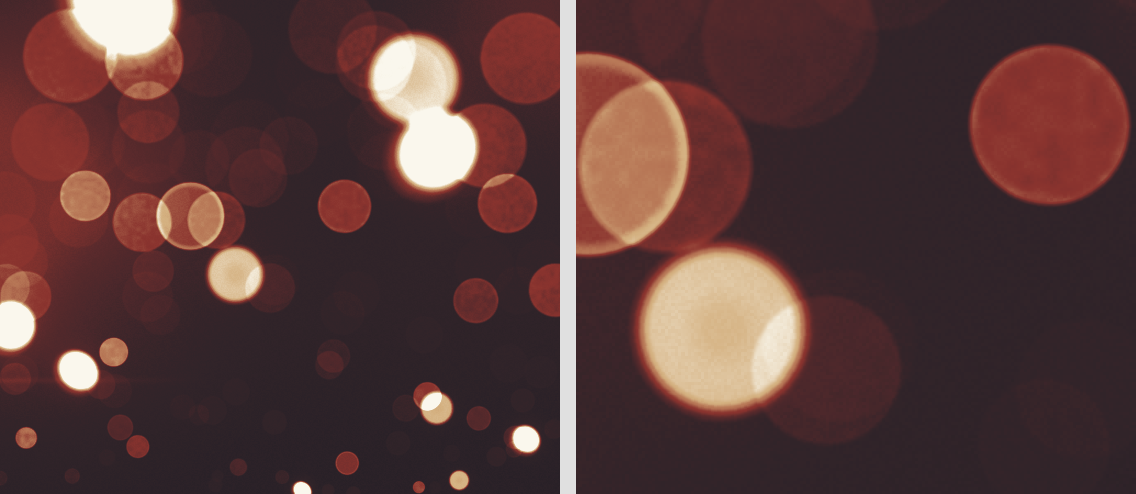
Left: the whole. Right: its middle third, enlarged.
Write a Shadertoy shader that draws this background.

```glsl
float hash(float n) { return fract(sin(n) * 43758.5453); }

float hash2(vec2 p) { return fract(sin(dot(p, vec2(12.9898, 78.233))) * 43758.5453); }

float noise(vec2 p) {
    vec2 i = floor(p), f = fract(p);
    f = f * f * (3.0 - 2.0 * f);
    return mix(mix(hash2(i), hash2(i + vec2(1, 0)), f.x),
               mix(hash2(i + vec2(0, 1)), hash2(i + vec2(1, 1)), f.x), f.y);
}

// Flat lens disc with a slightly brighter rim; d is distance over radius
float lensDisc(float d, float soft, float rim) {
    float body = 1.0 - smoothstep(1.0 - soft, 1.0 + soft, d);
    return body * (1.0 + rim * smoothstep(0.82, 0.97, d));
}

// Light energy to film colour: plum, maroon, red, tan, cream, white
vec3 filmTone(float e) {
    vec3 c = mix(vec3(0.14, 0.12, 0.15), vec3(0.19, 0.14, 0.16), smoothstep(0.0, 0.1, e));
    c = mix(c, vec3(0.33, 0.16, 0.17), smoothstep(0.08, 0.25, e));
    c = mix(c, vec3(0.54, 0.20, 0.18), smoothstep(0.22, 0.42, e));
    c = mix(c, vec3(0.72, 0.47, 0.34), smoothstep(0.40, 0.62, e));
    c = mix(c, vec3(0.83, 0.69, 0.50), smoothstep(0.60, 0.76, e));
    return mix(c, vec3(0.98, 0.97, 0.93), smoothstep(0.74, 1.0, e));
}

// Red haze on the left, a trace in the upper right, a thin low streak
float haze(vec2 p, float aspect) {
    float e = 0.05 + 0.035 * smoothstep(0.0, 0.5, p.y);
    float cloud = 0.75 + 0.5 * noise(p * 5.0);
    e += 0.27 * cloud * exp(-9.0 * p.x * p.x - 7.0 * pow(p.y - 0.6, 2.0));
    e += 0.12 * exp(-14.0 * dot(p - vec2(aspect, 1.0), p - vec2(aspect, 1.0)));
    return e + 0.05 * exp(-pow((p.y - 0.23) / 0.006, 2.0)) * (1.0 - smoothstep(0.1, 0.48, p.x));
}

// Many dim discs, small and dense below, large and faint above
float faintDiscs(vec2 p, float aspect, float pixel) {
    float e = 0.0;
    for (float i = 1.0; i <= 95.0; i++) {
        float x = hash(i * 1.37), y = pow(hash(i * 2.71 + 4.0), 1.4);
        float r = (0.012 + 0.085 * y) * (0.8 + 0.4 * hash(i * 3.19));
        float glow = 0.02 + 0.42 * pow(hash(i * 5.53 + 1.0), 5.0);
        glow *= mix(1.4, 0.5, y) * mix(1.2, 0.75, x);
        float d = length(p - vec2(x * aspect, y)) / r;
        e += glow * lensDisc(d, max(0.05, pixel / r), 0.3 * hash(i * 7.7));
    }
    return e;
}

// Strong lights: overexposed cores, tan discs and a few rimmed ones
float brightLights(vec2 p, float aspect, float pixel) {
    float e = 0.0;
    for (float j = 0.0; j < 12.0; j++) {
        float y = pow(1.0 - j / 12.0, 2.0);
        float x = fract(0.22 + 0.76 * j - 0.24 * j * j);
        float r = 0.018 + 0.09 * y;
        vec2 q = (p - vec2(x * aspect, y)) / r;
        float d = length(q);
        if (mod(j, 6.0) == 3.0) {
            e += 0.3 * lensDisc(d, max(0.04, pixel / r), 0.5);
        } else if (mod(j, 3.0) == 1.0) {
            float plateau = 0.62 + 0.06 * smoothstep(0.1, 0.6, d);
            e += plateau * (1.0 - smoothstep(0.8, 1.12, d)) + 0.06 * exp(-d * d);
        } else {
            q.x += 0.18 * sin(j * 2.3 + 1.0) * q.y;
            float core = 1.0 - smoothstep(0.7, 1.15, length(q));
            float skirt = 1.0 - smoothstep(0.95, 1.3, length(q + vec2(0.12, 0.1)));
            e += 1.0 * core + 0.2 * skirt + 0.1 * exp(-0.7 * d * d);
        }
    }
    return e;
}

void mainImage(out vec4 fragColor, in vec2 fragCoord) {
    vec2 p = fragCoord / iResolution.y;
    float aspect = iResolution.x / iResolution.y;
    float pixel = 1.0 / iResolution.y;

    float discs = faintDiscs(p, aspect, pixel);
    discs *= 0.88 + 0.24 * noise(p * 110.0);
    float energy = haze(p, aspect) + discs + brightLights(p, aspect, pixel);

    // Fine film grain
    energy += 0.022 * (hash2(floor(p * 450.0)) - 0.5);
    fragColor = vec4(filmTone(energy), 1.0);
}
```
